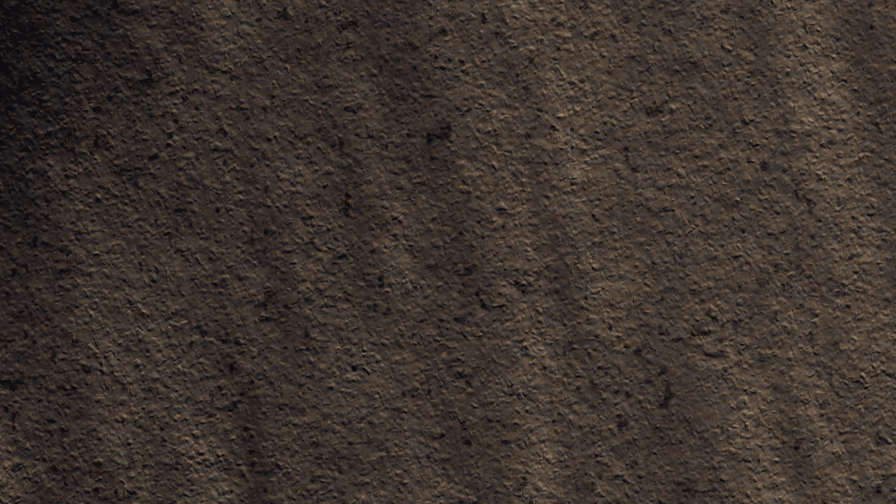
Reproduce this texture procedurally as a Shadertoy shader.

```glsl
// Dark, crumbly soil raked by low light, with faint slanting vertical tracks.
// Layered noise and cellular domes form a height field; its slope toward the
// light, plus mottling and pits, sets the tone along one brown colour ramp.

const vec3 SHADOW_BROWN = vec3(0.13, 0.11, 0.11);
const vec3 LIGHT_BROWN = vec3(0.46, 0.39, 0.32);
const vec3 RUST_TINT = vec3(0.05, 0.01, -0.02);
const vec2 LIGHT_DIR = vec2(0.28, 0.96);
const float LIGHT_STEP = 0.0040;
const float BASE_TONE = 0.385;
const float RELIEF_GAIN = 1.05;
const float MOTTLE_GAIN = 0.26;
const float PIT_DEPTH = 0.34;
const float TRACK_GAIN = 0.62;
const float TRACK_SLANT = 0.24;
const float SIDE_LIGHT = 0.18;
const float CORNER_SHADE = 0.27;
const float GRAIN_DENSITY = 88.0;
const float CLOD_DENSITY = 44.0;
const float SPECK_DENSITY = 36.0;

vec3 hash3(vec2 cell) {
    vec3 q = fract(cell.xyx * vec3(0.1031, 0.1030, 0.0973));
    q += dot(q, q.yxz + 33.33);
    return fract((q.xxy + q.yzz) * q.zyx);
}

float noise(vec2 p) {
    vec2 cell = floor(p);
    vec2 f = fract(p);
    f = f * f * (3.0 - 2.0 * f);
    float low = mix(hash3(cell).x, hash3(cell + vec2(1, 0)).x, f.x);
    float high = mix(hash3(cell + vec2(0, 1)).x, hash3(cell + vec2(1, 1)).x, f.x);
    return mix(low, high, f.y);
}

// Tallest rounded grain over a point: x is its height, y its random seed.
vec2 grains(vec2 p, float maxRadius) {
    vec2 cell = floor(p);
    vec2 tallest = vec2(0.0);
    for (int j = -1; j <= 1; j++) {
        for (int i = -1; i <= 1; i++) {
            vec2 c = cell + vec2(i, j);
            vec3 h = hash3(c + 17.0);
            float radius = maxRadius * mix(0.25, 1.0, h.z * h.z);
            vec2 d = (p - c - h.xy) / radius;
            float dome = max(1.0 - dot(d, d), 0.0) * radius;
            if (dome > tallest.x) tallest = vec2(dome, fract(h.z * 57.3 + h.x));
        }
    }
    return tallest;
}

// Small irregular shift that keeps grains from being perfect discs.
vec2 crumble(vec2 p) {
    vec2 q = p * 95.0;
    return p + 0.009 * (vec2(noise(q), noise(q + 91.0)) - 0.5);
}

// Soil surface: four turned noise octaves with small grains and larger clods.
float soilHeight(vec2 p) {
    vec2 q = crumble(p);
    float height = 0.8 * grains(q * GRAIN_DENSITY, 0.6).x;
    height += 0.9 * grains(q * CLOD_DENSITY + 40.0, 0.5).x;
    float frequency = 20.0;
    float weight = 0.7;
    for (int i = 0; i < 4; i++) {
        height += weight * noise(p * frequency + float(i) * 31.7);
        p = mat2(0.8, 0.6, -0.6, 0.8) * p;
        frequency *= 2.0;
        weight *= 0.8;
    }
    return height;
}

// Long soft bands that lean to the left toward the top.
float tracks(vec2 p) {
    float wobble = 0.035 * noise(p * 5.0) + 0.02 * noise(p * 17.0);
    float across = p.x + TRACK_SLANT * p.y + wobble;
    float broad = noise(vec2(across * 7.0 + 3.0, p.y * 1.0));
    float narrow = noise(vec2(across * 16.0, p.y * 1.8 + 8.0));
    float patches = noise(p * 14.0 + 50.0);
    return 0.45 * broad + 0.35 * narrow + 0.2 * patches - 0.5;
}

void mainImage(out vec4 fragColor, in vec2 fragCoord) {
    vec2 p = fragCoord / iResolution.y;
    vec2 uv = fragCoord / iResolution.xy;

    // Raking light; raised tracks are rougher than the smooth hollows.
    float track = tracks(p);
    float relief = soilHeight(p) - soilHeight(p + LIGHT_DIR * LIGHT_STEP);
    float roughness = clamp(1.0 + 1.2 * track, 0.65, 1.4);
    float tone = BASE_TONE + RELIEF_GAIN * roughness * relief + TRACK_GAIN * track;

    // Grain-sized mottling and dark pits between the crumbs.
    float mottle = 0.5 * noise(p * 62.0 + 13.0) + 0.5 * noise(p.yx * 118.0 + 5.0);
    tone += MOTTLE_GAIN * (mottle - 0.5);
    float pit = 0.6 * noise(p * 74.0 + 27.0) + 0.4 * noise(p.yx * 41.0 + 63.0);
    tone -= PIT_DEPTH * (1.0 - smoothstep(0.14, 0.3, pit));

    // Light falls from the right and fades into the upper left corner.
    tone += SIDE_LIGHT * (smoothstep(0.0, 0.9, uv.x) - 0.55);
    float corner = length((uv - vec2(0.0, 1.0)) * vec2(2.8, 1.1));
    tone -= CORNER_SHADE * (1.0 - smoothstep(0.0, 0.75, corner));

    // Sparse ragged specks: mostly dark, a few pale and rusty.
    vec2 speck = grains(crumble(p) * SPECK_DENSITY + 9.0, 0.17);
    float cover = smoothstep(0.0, 0.09, speck.x);
    float dark = cover * step(speck.y, 0.35);
    float pale = cover * step(0.86, speck.y);
    tone += 0.25 * pale - 0.35 * dark;

    vec3 color = mix(SHADOW_BROWN, LIGHT_BROWN, max(tone, -0.22));
    color += RUST_TINT * (pale + 0.5 * (noise(p * 60.0 + 70.0) - 0.5));
    fragColor = vec4(clamp(color, 0.0, 1.0), 1.0);
}
```
